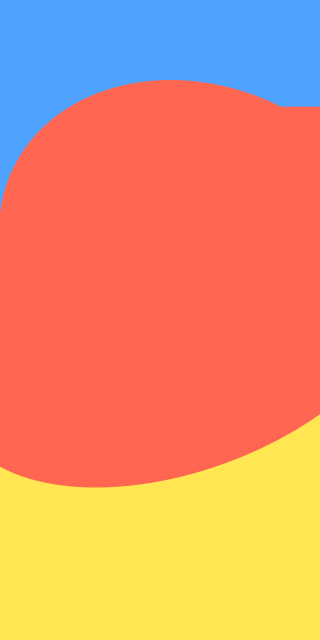
This background is drawn by a WebGL 1 fragment shader. Its source:

```glsl
precision highp float;
// Flat blue, coral and yellow fields divided by two large tilted ellipses.

uniform vec2 u_resolution;

// Antialiased coverage of the positive side of a signed distance.
float cover(float distance) {
  float pixel = 1.0 / u_resolution.x;
  return clamp(distance / pixel + 0.5, 0.0, 1.0);
}

// Signed distance to a tilted ellipse touching the line q.y = 0 at q = 0.
// shape holds the xx, xy and yy terms of its conic; positive is outside.
float ellipse(vec2 q, vec3 shape) {
  float field = dot(shape, vec3(q.x * q.x, q.x * q.y, q.y * q.y)) - q.y;
  vec2 slope = vec2(2.0 * shape.x * q.x + shape.y * q.y,
                    shape.y * q.x + 2.0 * shape.z * q.y - 1.0);
  return field / max(length(slope), 0.001);
}

void main() {
  // The canvas is one unit wide and two units tall.
  vec2 p = gl_FragCoord.xy / u_resolution * vec2(1.0, 2.0);

  vec3 blue = vec3(0.31, 0.64, 1.0);
  vec3 coral = vec3(1.0, 0.40, 0.32);
  vec3 yellow = vec3(1.0, 0.90, 0.32);

  // Blue lies outside the upper dome, with a lower limit on the left.
  float dome = ellipse(vec2(p.x - 0.534, 1.75 - p.y), vec3(0.710, -0.244, 0.922));
  float floorLine = p.x < 0.5 ? 4.0 / 3.0 : 5.0 / 3.0;
  float sky = cover(min(dome, p.y - floorLine));

  // Yellow lies outside the lower bowl.
  float bowl = ellipse(vec2(p.x - 0.2995, p.y - 0.4766), vec3(0.535, -0.611, 1.229));
  float ground = cover(min(bowl, 1.0 - p.y));

  vec3 color = mix(coral, blue, sky);
  color = mix(color, yellow, ground);
  gl_FragColor = vec4(color, 1.0);
}
```
